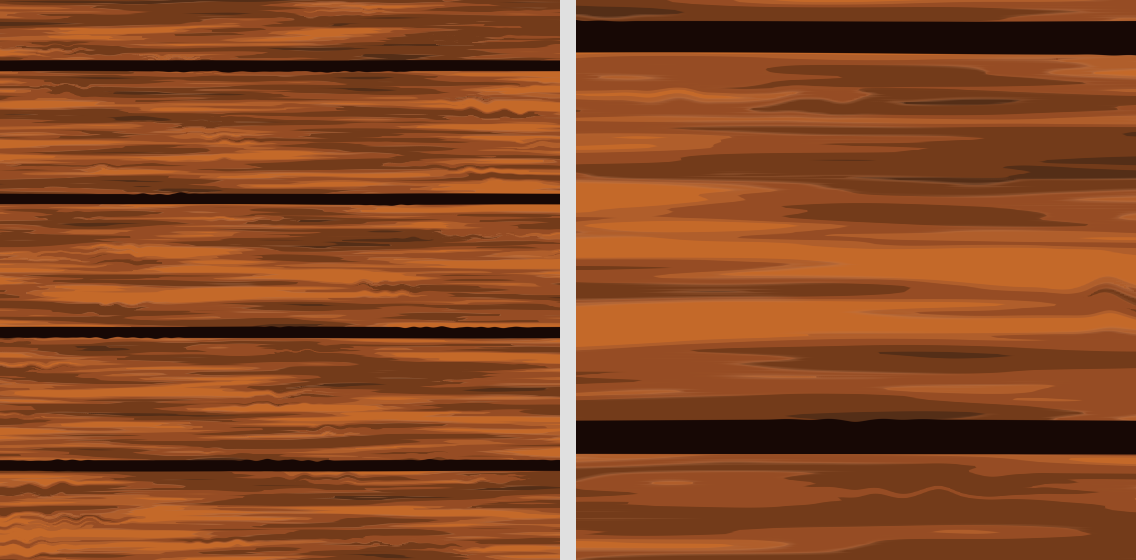
Left: the whole. Right: its middle third, enlarged.
This texture is drawn by a Shadertoy shader. Its source:

```glsl
vec2 randomGradient(vec2 cell) {
    float angle = 6.2832 * fract(sin(dot(cell, vec2(127.1, 311.7))) * 43758.545);
    return vec2(cos(angle), sin(angle));
}

float gradientNoise(vec2 p) {
    vec2 cell = floor(p), f = fract(p);
    vec2 u = f * f * f * (f * (f * 6.0 - 15.0) + 10.0);
    vec2 right = vec2(1, 0), up = vec2(0, 1);
    float low = mix(dot(randomGradient(cell), f),
                    dot(randomGradient(cell + right), f - right), u.x);
    float high = mix(dot(randomGradient(cell + up), f - up),
                     dot(randomGradient(cell + 1.0), f - 1.0), u.x);
    return mix(low, high, u.y);
}

// Long horizontal streaks, strongest in the middle octave, about unit deviation
float woodGrain(vec2 p) {
    float sum = 0.0;
    vec2 frequency = vec2(0.9, 13.0);
    for (int i = 0; i < 5; i++) {
        float k = float(i);
        sum += exp(-0.3 * (k - 2.0) * (k - 2.0)) * gradientNoise(p * frequency + k * 17.37);
        frequency *= vec2(1.7, 2.0);
    }
    return 3.15 * sum;
}

void mainImage(out vec4 fragColor, in vec2 fragCoord) {
    vec2 uv = fragCoord / iResolution.xy;
    float pixel = 1.0 / iResolution.y;

    // Stacked planks, each with its own stretch of grain
    float row = (uv.y - 0.1685) / 0.238;
    float plank = floor(row);
    vec2 p = uv + vec2(7.31, 0.43) * (plank + 2.0);

    // Gentle waviness, with small scalloped bumps in a few places
    float bumpy = smoothstep(0.18, 0.4, gradientNoise(p * vec2(4.0, 27.0)));
    p.y += 0.005 * gradientNoise(p * vec2(2.0, 6.0));
    p.y += 0.012 * bumpy * gradientNoise(p * vec2(32.0, 9.0));

    // Upper planks are darker, most of all towards the right
    float tone = woodGrain(p) + 0.18 - 0.45 * smoothstep(0.62, 0.95, uv.y)
               - 0.6 * uv.x * smoothstep(0.8, 1.0, uv.y);
    float slope = fwidth(tone) + 1e-4;

    // Flat bands of colour with faint pale hairlines along some borders
    vec3 shades[4] = vec3[4](vec3(0.45, 0.23, 0.10), vec3(0.59, 0.30, 0.14),
                             vec3(0.69, 0.37, 0.17), vec3(0.77, 0.41, 0.16));
    float levels[4] = float[4](-2.0, -0.4, 0.55, 1.08);
    vec3 color = vec3(0.33, 0.18, 0.09);
    float hairline = 0.0;
    for (int i = 0; i < 4; i++) {
        float d = tone - levels[i];
        color = mix(color, shades[i], smoothstep(-0.6 * slope, 0.6 * slope, d));
        hairline = max(hairline, 1.0 - smoothstep(0.0, 0.0016 * slope / pixel, abs(d)));
    }
    float patches = smoothstep(0.0, 0.25, gradientNoise(p * vec2(5.0, 60.0) + 41.7));
    color = mix(color, vec3(0.72, 0.46, 0.30), 0.35 * hairline * patches);

    // Dark grooves with slightly worn edges
    float offset = (fract(row + 0.5) - 0.5) * 0.238;
    vec2 edge = vec2(uv.x, floor(row + 0.5) * 5.3 + 0.37 + 2.6 * step(0.0, offset));
    float chipped = smoothstep(0.1, 0.35, gradientNoise(edge * vec2(5.0, 3.1)));
    float halfWidth = 0.0097 + 0.002 * gradientNoise(edge * vec2(3.0, 1.7))
                    + 0.005 * chipped * gradientNoise(edge * vec2(45.0, 2.3));
    float groove = 1.0 - smoothstep(-0.7 * pixel, 0.7 * pixel, abs(offset) - halfWidth);
    color = mix(color, vec3(0.09, 0.03, 0.02), groove);

    fragColor = vec4(color, 1.0);
}
```
